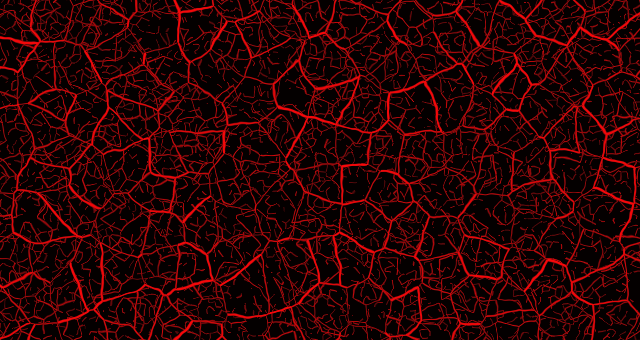
Give the GLSL for this texture, as a Shadertoy shader.

```glsl
// Draws glowing red cracks of three sizes branching over a black crust.
#define MAIN_SCALE 8.5      // large plates per canvas height
#define BRANCH_SCALE 17.0   // medium cracks
#define FLECK_SCALE 46.0    // short hairline flecks
#define MAIN_WIDTH 0.0036   // half widths, in canvas heights
#define BRANCH_WIDTH 0.0015
#define FLECK_WIDTH 0.0012
#define BRANCH_KEEP 0.68    // share of edges that stay visible
#define FLECK_KEEP 0.46
#define ROUGHNESS 0.0075    // wobble of the crack paths
#define CRUST vec3(0.015, 0.0, 0.0)
#define LAVA vec3(0.97, 0.032, 0.038)

vec2 hash22(vec2 p) {
    vec3 q = fract(vec3(p.xyx) * vec3(0.1031, 0.1030, 0.0973));
    q += dot(q, q.yzx + 33.33);
    return fract((q.xx + q.yz) * q.zy);
}

// Layered sines that bend straight cell borders into ragged cracks.
vec2 wobble(vec2 p) {
    vec2 offset = vec2(0.0);
    float amplitude = 1.0, frequency = 27.0;
    for (int i = 0; i < 4; i++) {
        offset += amplitude * sin(frequency * p.yx + vec2(1.7, 4.1) * float(i)
                                  + 2.0 * sin(0.63 * frequency * p));
        p = mat2(0.8, 0.6, -0.6, 0.8) * p;
        amplitude *= 0.52;
        frequency *= 1.9;
    }
    return offset * ROUGHNESS * 0.55;
}

// Cellular borders: x = distance, y = random per edge, z = random per cell.
vec3 cellBorder(vec2 p, float scale, float seed) {
    p *= scale;
    vec2 base = floor(p), local = p - base;
    vec2 nearCell = vec2(0.0), nearVec = vec2(0.0);
    float nearest = 1e3;
    for (int y = -1; y <= 1; y++)
    for (int x = -1; x <= 1; x++) {
        vec2 cell = vec2(x, y);
        vec2 toSeed = cell + hash22(base + cell + seed) - local;
        float d = dot(toSeed, toSeed);
        if (d < nearest) { nearest = d; nearCell = cell; nearVec = toSeed; }
    }
    float border = 1e3;
    vec2 edgeCell = vec2(0.0);
    for (int y = -2; y <= 2; y++)
    for (int x = -2; x <= 2; x++) {
        vec2 cell = nearCell + vec2(x, y);
        vec2 toSeed = cell + hash22(base + cell + seed) - local;
        vec2 across = toSeed - nearVec;
        if (dot(across, across) > 1e-4) {
            float d = dot(0.5 * (nearVec + toSeed), normalize(across));
            if (d < border) { border = d; edgeCell = cell; }
        }
    }
    float edgeRandom = hash22(2.0 * base + nearCell + edgeCell + seed + 71.0).x;
    float cellRandom = hash22(base + nearCell + seed + 13.0).y;
    return vec3(border / scale, edgeRandom, cellRandom);
}

float line(float dist, float halfWidth, float pixel) {
    return 1.0 - smoothstep(halfWidth - 0.75 * pixel, halfWidth + 0.75 * pixel, dist);
}

void mainImage(out vec4 fragColor, in vec2 fragCoord) {
    float pixel = 1.0 / iResolution.y;
    vec2 p = fragCoord * pixel + 3.0;
    vec2 bent = p + wobble(p);

    // Plate borders, each edge with its own thickness.
    vec3 plate = cellBorder(bent, MAIN_SCALE, 5.0);
    float mainWidth = MAIN_WIDTH * mix(0.3, 1.0, plate.y);
    float glow = line(plate.x, mainWidth, pixel) * mix(0.75, 1.0, plate.y);

    // Thinner branches, with some edges missing.
    vec3 branch = cellBorder(bent + 0.4 * wobble(p + 9.0), BRANCH_SCALE, 29.0);
    float branchLine = line(branch.x, BRANCH_WIDTH * mix(0.6, 1.2, branch.z), pixel);
    glow = max(glow, branchLine * step(branch.y, BRANCH_KEEP) * mix(0.9, 0.5, branch.y));

    // Broken flecks, denser on some plates than on others.
    vec3 fleck = cellBorder(bent + 0.5 * wobble(1.7 * p), FLECK_SCALE, 53.0);
    float keep = FLECK_KEEP * mix(0.65, 1.3, plate.z);
    float fleckLine = line(fleck.x, FLECK_WIDTH, pixel) * step(fleck.y, keep);
    glow = max(glow, fleckLine * mix(0.4, 0.85, fract(fleck.y * 17.0)));

    // Dark red tints keep a little green and blue.
    vec3 color = mix(CRUST, LAVA, glow);
    color.gb = LAVA.gb * smoothstep(0.0, 0.3, glow);
    fragColor = vec4(color, 1.0);
}
```
